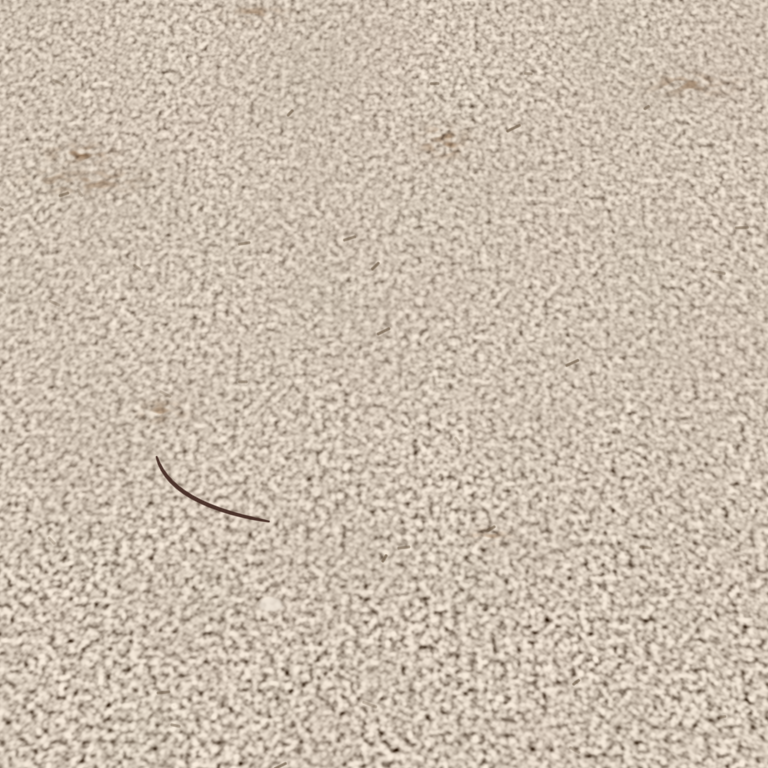
This texture is drawn by a Shadertoy shader. Its source:

```glsl
// Pale beach sand with fine dark-gapped grains, brown smudges and one curved twig.

// Integer hash: two values in 0..1 per lattice cell
vec2 hash2(vec2 cell) {
    uvec2 v = uvec2(ivec2(cell)) * 1664525u + 1013904223u;
    v.x += v.y * 1664525u;
    v.y += v.x * 1664525u;
    v ^= v >> 16u;
    v.x += v.y * 1664525u;
    v.y += v.x * 1664525u;
    v ^= v >> 16u;
    return vec2(v >> 8u) / 16777216.0;
}

float cornerSlope(vec2 cell, vec2 offset) {
    return dot(hash2(cell) * 2.0 - 1.0, offset);
}

float gradientNoise(vec2 p) {
    vec2 i = floor(p), f = p - i;
    vec2 w = f * f * f * (f * (f * 6.0 - 15.0) + 10.0);
    vec2 e = vec2(1.0, 0.0);
    float low = mix(cornerSlope(i, f), cornerSlope(i + e, f - e), w.x);
    float high = mix(cornerSlope(i + e.yx, f - e.yx), cornerSlope(i + 1.0, f - 1.0), w.x);
    return mix(low, high, w.y);
}

// x: distance to the segment, y: position along it
vec2 segment(vec2 p, vec2 a, vec2 b) {
    float h = clamp(dot(p - a, b - a) / dot(b - a, b - a), 0.0, 1.0);
    return vec2(length(p - mix(a, b, h)), h);
}

vec2 twigPoint(float t) {
    vec2 start = vec2(0.204, 0.405), bend = vec2(0.222, 0.343), end = vec2(0.35, 0.321);
    return mix(mix(start, bend, t), mix(bend, end, t), t);
}

// Opacity of the twig, thickest near its middle
float twig(vec2 p) {
    float cover = 0.0;
    for (int i = 0; i < 14; i++) {
        float t = float(i) / 14.0;
        vec2 s = segment(p, twigPoint(t), twigPoint(t + 1.0 / 14.0));
        float along = t + s.y / 14.0;
        float radius = 0.0008 + 0.0032 * sqrt(along * (1.0 - along));
        cover = max(cover, 1.0 - smoothstep(radius - 0.001, radius + 0.0016, s.x));
    }
    return cover;
}

// Small dark dashes strewn over the surface, mostly level
float flecks(vec2 p) {
    float cover = 0.0;
    for (int i = 0; i < 34; i++) {
        vec2 place = hash2(vec2(i, 71));
        vec2 shape = hash2(vec2(i, 113));
        vec2 reach = vec2(0.002 + 0.006 * shape.x, 0.008 * (shape.y - 0.5));
        float d = segment(p, place - reach, place + reach).x;
        cover = max(cover, (0.3 + 0.5 * shape.y) * (1.0 - smoothstep(0.0004, 0.0032, d)));
    }
    return cover;
}

// Brown stains: centre, half width, half height
const vec4 STAINS[7] = vec4[7](
    vec4(0.105, 0.800, 0.034, 0.010), vec4(0.578, 0.815, 0.026, 0.017),
    vec4(0.110, 0.765, 0.060, 0.014), vec4(0.210, 0.464, 0.027, 0.012),
    vec4(0.900, 0.890, 0.050, 0.012), vec4(0.635, 0.302, 0.022, 0.008),
    vec4(0.335, 0.982, 0.035, 0.009));

float stains(vec2 p, float streak) {
    float cover = 0.0;
    for (int i = 0; i < 7; i++) {
        vec2 q = (p - STAINS[i].xy) / STAINS[i].zw;
        float strength = i < 2 ? 1.0 : 0.7;
        cover = max(cover, strength * exp(-dot(q, q)));
    }
    return cover * smoothstep(-0.2, 0.3, streak);
}

void mainImage(out vec4 fragColor, in vec2 fragCoord) {
    vec2 p = fragCoord / iResolution.y;

    // Grains shrink with distance towards the top
    vec2 ground = vec2((p.x - 0.5) * (95.0 + 35.0 * p.y),
                       1.08 * (95.0 * p.y + 17.5 * p.y * p.y));
    vec2 turned = mat2(0.8, 0.6, -0.6, 0.8) * ground * 1.55 + 37.0;
    float grain = 4.9 * (gradientNoise(ground) + 0.6 * gradientNoise(turned));

    // The near sand is rougher, with uneven patches
    float patches = gradientNoise(p * 6.0 + 9.0) + 0.5 * gradientNoise(p * 15.0);
    float contrast = mix(1.25, 0.82, smoothstep(0.1, 0.6, p.y)) + 0.25 * patches;
    float relief = grain * contrast;
    float tone = 0.81 + 0.08 * relief - 0.01 * relief * relief + 0.02 * patches;
    vec3 color = mix(vec3(0.52, 0.46, 0.40), vec3(0.89, 0.84, 0.78), (tone - 0.52) / 0.37);
    color += vec3(0.008, 0.0, 0.004) * gradientNoise(p * 9.0 + 20.0);

    // Stains and flecks
    float streak = gradientNoise(p * vec2(55.0, 110.0));
    color = mix(color, color * vec3(0.68, 0.58, 0.48), stains(p, streak));
    color = mix(color, vec3(0.45, 0.38, 0.30), flecks(p));

    // Pale shell chip
    vec2 chip = (p - vec2(0.353, 0.213)) / vec2(0.018, 0.010);
    color = mix(color, vec3(0.93, 0.89, 0.84), 0.8 * (1.0 - smoothstep(0.6, 1.1, length(chip))));

    color = mix(color, vec3(0.27, 0.17, 0.14), 0.95 * twig(p));
    fragColor = vec4(clamp(color, 0.0, 1.0), 1.0);
}
```
